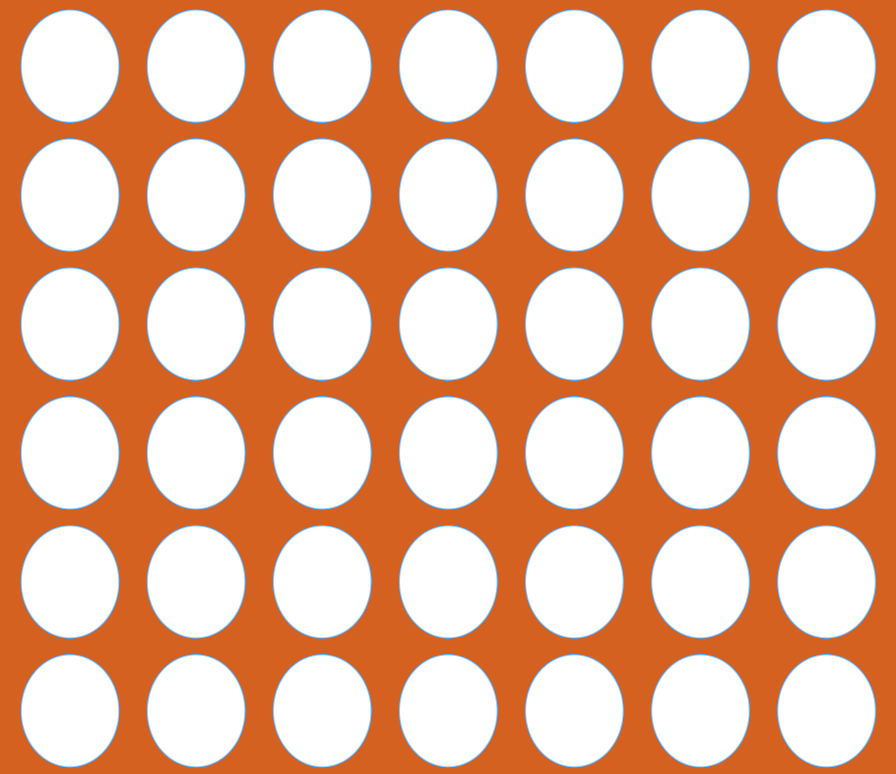
A WebGL 1 fragment shader for this pattern:

```glsl
precision highp float;
// Grid of upright white ovals with a fine blue rim on an orange ground.

uniform vec2 u_resolution;

// Lengths are fractions of the canvas height.
#define PITCH vec2(0.1629, 0.1666)
#define FIRST_CENTER vec2(0.0905, 0.0816)
#define RADII vec2(0.0641, 0.0734)
#define RIM_WIDTH 0.0024
#define GROUND_COLOR vec3(0.83, 0.38, 0.12)
#define RIM_COLOR vec3(0.20, 0.60, 1.00)
#define OVAL_COLOR vec3(1.0)

// Approximate signed distance to an axis-aligned ellipse.
float ellipseDistance(vec2 p, vec2 radii) {
  float scaled = length(p / radii);
  float slope = length(p / (radii * radii));
  return scaled * (scaled - 1.0) / max(slope, 0.0001);
}

void main() {
  float pixel = 1.0 / u_resolution.y;
  vec2 p = gl_FragCoord.xy * pixel;

  // Position relative to the nearest oval center
  vec2 cell = mod(p - FIRST_CENTER + 0.5 * PITCH, PITCH) - 0.5 * PITCH;
  float dist = ellipseDistance(cell, RADII);

  // Rim fades inward from blue to white
  float fade = clamp(-dist / RIM_WIDTH, 0.0, 1.0);
  vec3 oval = mix(RIM_COLOR, OVAL_COLOR, fade);

  // Crisp antialiased outer edge
  float coverage = clamp(0.5 - dist / (0.6 * pixel), 0.0, 1.0);
  gl_FragColor = vec4(mix(GROUND_COLOR, oval, coverage), 1.0);
}
```
